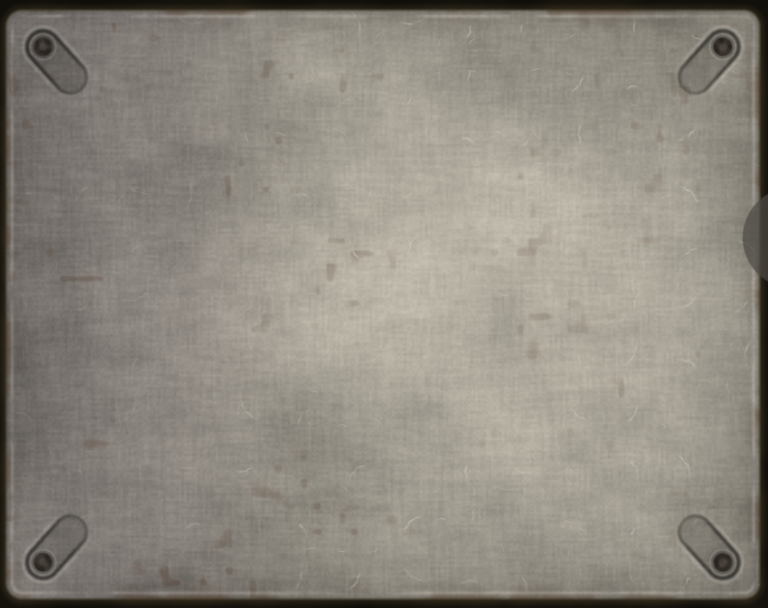
Write a WebGL 2 fragment shader that draws this texture.

```glsl
#version 300 es
precision highp float;
// Worn, cloudy metal plate with rounded corners, four slotted bolt holes and a dark frame.
uniform vec2 u_resolution;
out vec4 outColor;

// Layout, in canvas heights
const float ASPECT = 1.261;
const vec2 PLATE_CENTER = vec2(0.6287, 0.4990);
const vec2 PLATE_HALF = vec2(0.6190, 0.4845);
const float PLATE_RADIUS = 0.027;
const vec2 HOLE = vec2(0.5580, 0.4240);
const vec2 SLOT_END = vec2(0.5130, 0.3740);
const float SLOT_RADIUS = 0.0290;
const float HOLE_RADIUS = 0.0150;
const vec2 DISC_CENTER = vec2(1.3025, 0.6090);
const float DISC_RADIUS = 0.0830;

// Colours
const vec3 FRAME = vec3(0.115, 0.100, 0.070);
const vec3 WARM = vec3(1.0, 0.968, 0.895);
const vec3 COOL = vec3(1.0, 0.958, 0.918);
const vec3 RUST = vec3(0.36, 0.28, 0.22);
const vec3 BOLT = vec3(0.20, 0.175, 0.155);
const vec3 SCRATCH = vec3(0.80, 0.785, 0.730);
const vec3 DISC = vec3(0.30, 0.29, 0.27);

// Surface wear
const float BASE_TONE = 0.475;
const float CLOUD_AMOUNT = 0.16;
const float MOTTLE_AMOUNT = 0.09;
const float WEAVE_AMOUNT = 0.035;
const float GRAIN_AMOUNT = 0.035;

float hash(vec2 p) {
  return fract(sin(dot(p, vec2(127.1, 311.7))) * 43758.5);
}

float noise(vec2 p) {
  vec2 i = floor(p), f = fract(p);
  f = f * f * (3.0 - 2.0 * f);
  return mix(mix(hash(i), hash(i + vec2(1, 0)), f.x),
             mix(hash(i + vec2(0, 1)), hash(i + vec2(1, 1)), f.x), f.y);
}

float fbm(vec2 p) {
  float sum = 0.0, amp = 0.5;
  for (int i = 0; i < 5; i++) {
    sum += amp * noise(p);
    p = mat2(1.6, 1.2, -1.2, 1.6) * p + 7.3;
    amp *= 0.5;
  }
  return sum;
}

float glow(vec2 p, vec2 center, vec2 size) {
  vec2 d = (p - center) / size;
  return exp(-dot(d, d));
}

float roundBox(vec2 p, vec2 halfSize, float r) {
  vec2 d = abs(p) - halfSize + r;
  return length(max(d, 0.0)) + min(max(d.x, d.y), 0.0) - r;
}

float capsule(vec2 p, vec2 a, vec2 b, float r) {
  vec2 ab = b - a;
  return length(p - a - ab * clamp(dot(p - a, ab) / dot(ab, ab), 0.0, 1.0)) - r;
}

// Short curved strokes, one candidate per cell
float scratches(vec2 p, float scale, float chance, float seed) {
  vec2 cell = floor(p * scale);
  float h = hash(cell + seed), k = hash(cell + seed + 31.0);
  vec2 q = fract(p * scale) - vec2(0.4 + 0.2 * h, 0.4 + 0.2 * k);
  float angle = 6.283 * hash(cell + seed + 57.0);
  q = mat2(cos(angle), sin(angle), -sin(angle), cos(angle)) * q;
  float line = abs(q.y + 0.9 * q.x * q.x + 0.04 * (noise(q * 14.0) - 0.5));
  float body = (1.0 - smoothstep(0.0, 0.04, line)) * (1.0 - smoothstep(0.08, 0.12 + 0.22 * k, abs(q.x)));
  return body * step(h, chance) * noise(p * 110.0 + seed);
}

vec3 plateColor(vec2 p) {
  // Broad light, brightest right of the middle
  float tone = BASE_TONE + 0.205 * glow(p, vec2(0.80, 0.50), vec2(0.52, 0.64));
  tone += 0.055 * glow(p, vec2(0.59, 0.48), vec2(0.14, 0.17));
  tone += 0.030 * glow(p, vec2(0.96, 0.69), vec2(0.20, 0.16));
  tone += 0.035 * glow(p, vec2(0.55, 0.90), vec2(0.15, 0.10));
  tone -= 0.045 * glow(p, vec2(0.33, 0.76), vec2(0.13, 0.14));
  tone -= 0.030 * glow(p, vec2(0.48, 0.32), vec2(0.14, 0.06));
  // Clouds, smudges, woven streaks and grain
  tone += CLOUD_AMOUNT * (fbm(p * 5.0 + 3.7) - 0.48);
  tone += MOTTLE_AMOUNT * (fbm(p * vec2(17.0, 24.0) + 21.0) - 0.48);
  float weave = noise(p * vec2(32.0, 230.0)) + noise(p * vec2(230.0, 32.0)) - 1.0;
  tone += WEAVE_AMOUNT * weave + GRAIN_AMOUNT * (noise(p * 240.0) - 0.5);
  vec3 color = tone * mix(COOL, WARM, smoothstep(0.15, 0.60, p.x));
  // Pits and rust specks, denser on the left
  float pits = smoothstep(0.77, 0.95, noise(p * 48.0 + 9.0)) * smoothstep(0.40, 0.65, fbm(p * 7.0 + 40.0));
  color = mix(color, RUST, pits * mix(0.38, 0.18, smoothstep(0.2, 0.7, p.x)));
  // Pale scuffs
  float scuffs = scratches(p, 11.0, 0.42, 2.0) + 0.7 * scratches(p + 0.037, 19.0, 0.34, 13.0);
  return mix(color, SCRATCH, clamp(scuffs, 0.0, 1.0) * mix(0.22, 0.60, smoothstep(0.2, 0.6, p.x)));
}

void main() {
  vec2 p = gl_FragCoord.xy / u_resolution * vec2(ASPECT, 1.0);
  float px = 1.2 / u_resolution.y;
  vec2 local = p - PLATE_CENTER, corner = abs(local);
  float edge = roundBox(local, PLATE_HALF, PLATE_RADIUS);
  vec3 color = plateColor(p);

  // Grimy border and worn bright rim
  float wear = fbm(p * 13.0 + 5.0);
  color *= 1.0 - 0.17 * exp(edge / 0.030) * (0.5 + wear);
  color += 0.13 * exp(-pow((edge + 0.010) / 0.0035, 2.0)) * smoothstep(0.25, 0.65, wear);
  color = mix(color, RUST, 0.65 * smoothstep(0.52, 0.70, wear) * exp(edge / 0.009));

  // Slots: recessed floor, lit from below right
  float slot = capsule(corner, HOLE, SLOT_END, SLOT_RADIUS);
  float fade = smoothstep(-0.035, 0.035, dot(corner - SLOT_END, normalize(HOLE - SLOT_END)));
  float inside = 1.0 - smoothstep(-px, px, slot);
  color *= 1.0 - 0.12 * inside;
  color *= 1.0 - mix(0.16, 0.42, fade) * exp(-pow((slot + 0.003) / 0.0035, 2.0));
  color += 0.07 * fade * exp(-pow((slot - 0.004) / 0.003, 2.0));

  // Bolt in the outer end of each slot
  float bolt = length(corner - HOLE) - HOLE_RADIUS;
  color *= 1.0 - 0.30 * exp(-max(bolt, 0.0) / 0.005);
  color += 0.08 * exp(-pow((bolt - 0.006) / 0.002, 2.0));
  vec3 head = BOLT * (0.75 + 0.5 * noise(p * 130.0)) + 0.07 * (1.0 - smoothstep(-0.011, -0.005, bolt));
  color = mix(color, head, 1.0 - smoothstep(-px, px, bolt));

  // Frame with a faint olive sheen
  vec3 frame = FRAME * (0.65 + 0.7 * wear) + vec3(0.07, 0.06, 0.02) * exp(-max(edge, 0.0) / 0.004);
  frame *= 1.0 - 0.35 * smoothstep(0.004, 0.014, edge);
  color = mix(color, frame, smoothstep(-0.0025 - px, 0.0015 + px, edge));

  // Translucent disc cut by the right side
  float disc = length(p - DISC_CENTER) - DISC_RADIUS;
  color = mix(color, DISC, 0.72 * (1.0 - smoothstep(-px, px, disc)));

  outColor = vec4(clamp(color, 0.0, 1.0), 1.0);
}
```
